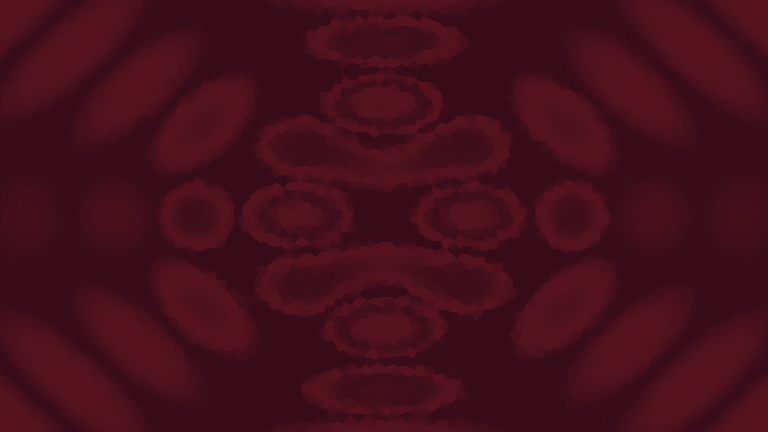
A Shadertoy shader for this background:

```glsl
// Dark red interference pattern, mirrored about both axes.
// Oval mounds build a height field; a cosine folds it into light and dark rings.
// Soft Voronoi facets and gradient noise give the rings ragged, painted edges.

const float PI = 3.14159265;
const float FACETS = 26.0;
const vec3 DARK_WINE = vec3(0.215, 0.045, 0.095);
const vec3 WARM_RED = vec3(0.338, 0.075, 0.122);

vec2 hash2(vec2 p) {
    vec3 a = fract(p.xyx * vec3(0.1031, 0.1030, 0.0973));
    a += dot(a, a.yzx + 33.33);
    return fract((a.xx + a.yz) * a.zy);
}

float cornerSlope(vec2 cell, vec2 corner, vec2 f) {
    return dot(hash2(cell + corner) * 2.0 - 1.0, f - corner);
}

float gradientNoise(vec2 p) {
    vec2 i = floor(p), f = fract(p);
    vec2 u = f * f * f * (f * (f * 6.0 - 15.0) + 10.0);
    float low = mix(cornerSlope(i, vec2(0, 0), f), cornerSlope(i, vec2(1, 0), f), u.x);
    float high = mix(cornerSlope(i, vec2(0, 1), f), cornerSlope(i, vec2(1, 1), f), u.x);
    return mix(low, high, u.y);
}

// Pulls a point towards its nearest cell seed, blending across cell borders
vec2 facet(vec2 p, float scale, float amount) {
    vec2 g = p * scale, cell = floor(g), sum = vec2(0.0);
    float total = 0.0;
    for (int y = -1; y <= 1; y++) {
        for (int x = -1; x <= 1; x++) {
            vec2 id = cell + vec2(x, y);
            vec2 seed = id + hash2(id + 100.0);
            vec2 d = seed - g;
            float weight = exp(-24.0 * dot(d, d)) + 1e-12;
            sum += seed * weight;
            total += weight;
        }
    }
    return mix(p, sum / total / scale, amount);
}

// Oval dome: peak at the centre, zero at the rim
float mound(vec2 p, vec2 centre, vec2 radius, float tilt, float peak) {
    float c = cos(tilt), s = sin(tilt);
    vec2 d = p - centre;
    vec2 v = vec2(c * d.x + s * d.y, c * d.y - s * d.x) / radius;
    return peak * (1.0 - dot(v, v));
}

// Sagging ridge that swells into a loop at each end
float ridge(vec2 q) {
    float t = smoothstep(0.0, 0.38, q.x);
    vec2 v = vec2(max(q.x - 0.38, 0.0) / 0.24,
                  (q.y - mix(0.22, 0.32, t)) / mix(0.115, 0.16, t));
    return mix(1.4, 2.1, t) * (1.0 - dot(v, v));
}

float heightField(vec2 q) {
    // Eyes and rings near the centre
    float h = max(ridge(q), 0.0);
    h = max(h, mound(q, vec2(0.40, 0.0), vec2(0.285, 0.165), 0.0, 3.0));
    h = max(h, mound(q, vec2(0.87, 0.0), vec2(0.195, 0.185), 0.0, 2.0));

    // Ovals stacked on the vertical axis
    h = max(h, mound(q, vec2(0.0, 0.52), vec2(0.305, 0.155), 0.0, 3.3));
    h = max(h, mound(q, vec2(0.0, 0.805), vec2(0.41, 0.13), 0.0, 2.4));
    h = max(h, mound(q, vec2(0.0, 1.03), vec2(0.70, 0.12), 0.0, 1.0));

    // Faint swellings on the horizontal axis
    for (int i = 0; i < 2; i++) {
        float n = float(i);
        h = max(h, mound(q, vec2(1.25 + 0.4 * n, 0.0), vec2(0.23, 0.24 + 0.05 * n),
                         0.0, 0.58 - 0.1 * n));
    }

    // Slanted bands that lengthen towards the corners
    for (int i = 0; i < 5; i++) {
        float n = float(i);
        vec2 centre = vec2(0.835, 0.425) + n * vec2(0.305, 0.17);
        h = max(h, mound(q, centre, vec2(0.35 + 0.115 * n, 0.175), -0.73,
                         i == 0 ? 1.45 : 1.0));
    }
    return h;
}

void mainImage(out vec4 fragColor, in vec2 fragCoord) {
    // Centred coordinates: half the canvas height is one unit
    vec2 p = (2.0 * fragCoord - iResolution.xy) / iResolution.y;

    // Ragged facets, strongest around the centre
    float ragged = mix(0.8, 0.4, smoothstep(0.5, 1.2, abs(p.x)));
    vec2 bent = facet(p, FACETS, ragged);
    bent += 0.014 * vec2(gradientNoise(bent * 12.0), gradientNoise(bent * 12.0 + 40.0));

    // Fold height into rings; inner troughs stay lighter than the ground
    float h = heightField(abs(bent));
    float tone = 0.5 - 0.5 * cos(PI * h);
    tone = mix(tone, mix(0.22, 1.0, tone), step(1.0, h));

    // Faint mottling
    tone += 0.07 * gradientNoise(bent * 22.0) + 0.05 * gradientNoise(p * 5.0);
    fragColor = vec4(mix(DARK_WINE, WARM_RED, clamp(tone, 0.0, 1.0)), 1.0);
}
```
